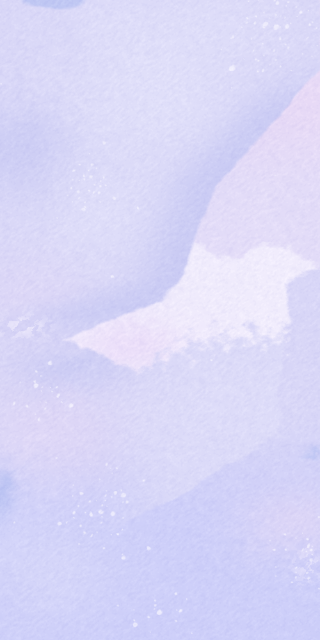
Reproduce this background procedurally as a WebGL 2 fragment shader.

```glsl
#version 300 es
precision highp float;

uniform vec2 u_resolution;
out vec4 outColor;

const vec3 LILAC = vec3(0.848, 0.840, 0.968);
const vec3 PERIWINKLE = vec3(0.782, 0.788, 0.953);
const vec3 MIST = vec3(0.882, 0.880, 0.979);
const vec3 PINK = vec3(0.910, 0.855, 0.965);
const vec3 ORCHID = vec3(0.872, 0.842, 0.966);
const vec3 MILK = vec3(0.945, 0.928, 0.990);
const vec3 BLUE = vec3(0.705, 0.750, 0.945);

vec2 hash2(vec2 p) {
  vec3 q = fract(p.xyx * vec3(0.1031, 0.1030, 0.0973));
  q += dot(q, q.yzx + 33.33);
  return fract((q.xx + q.yz) * q.zy);
}

float gradientNoise(vec2 p) {
  vec2 cell = floor(p), f = fract(p);
  vec2 s = f * f * f * (f * (f * 6.0 - 15.0) + 10.0);
  vec4 v;
  for (int i = 0; i < 4; i++) {
    vec2 corner = vec2(i & 1, i >> 1);
    v[i] = dot(hash2(cell + corner + 50.0) * 2.0 - 1.0, f - corner);
  }
  return mix(mix(v.x, v.y, s.x), mix(v.z, v.w, s.x), s.y);
}

float fbm(vec2 p) {
  float sum = 0.0, gain = 0.5;
  for (int i = 0; i < 5; i++) {
    sum += gain * gradientNoise(p);
    p = mat2(1.6, 1.2, -1.2, 1.6) * p + 7.3;
    gain *= 0.5;
  }
  return sum;
}

float ramp(float a, float b, float x) { return clamp((x - a) / (b - a), 0.0, 1.0); }
float above(float d, float softness) { return smoothstep(-softness, softness, d); }

// Soft ellipse: center in xy, radii in zw
float blot(vec2 p, vec4 ellipse) {
  vec2 q = (p - ellipse.xy) / ellipse.zw;
  return exp(-dot(q, q));
}

void wash(inout vec3 color, vec3 tint, float amount, vec2 p, vec4 ellipse) {
  color = mix(color, tint, amount * blot(p, ellipse));
}

// Signed distance to the long diagonal edge, positive on its right
float diagonalEdge(vec2 p) {
  float x = 0.20 + 0.30 * ramp(0.94, 1.06, p.y) + 0.07 * ramp(1.06, 1.14, p.y)
          + 0.10 * ramp(1.14, 1.42, p.y) + 0.33 * ramp(1.42, 1.78, p.y);
  float slope = mix(2.4, 0.7, smoothstep(1.02, 1.14, p.y));
  return (p.x - x) / sqrt(1.0 + slope * slope);
}

// Droplets, dense near the center of a cluster
float spatter(vec2 p, vec3 cluster, float scale, float pixel) {
  vec2 cell = floor(p / scale), kind = hash2(cell + 83.0);
  vec2 drop = (cell + 0.3 + 0.4 * hash2(cell + 11.0)) * scale;
  float radius = scale * mix(0.08, 0.26, kind.y * kind.y);
  float present = step(kind.x, 0.34 * blot(drop, cluster.xyzz));
  return present * above(radius - length(p - drop), pixel);
}

void main() {
  vec2 p = gl_FragCoord.xy / u_resolution * vec2(1.0, 2.0);
  vec2 warp = vec2(fbm(p * 5.0), fbm(p * 5.0 + 31.0));
  float rough = fbm(p * vec2(26.0, 34.0));
  vec2 w = p + 0.07 * warp;
  vec2 ragged = w + 0.07 * rough;

  // Broad washes
  vec3 color = mix(PERIWINKLE + 0.022, LILAC, smoothstep(0.35, 0.75, p.y));
  wash(color, MIST, 0.85, ragged, vec4(0.47, 1.70, 0.30, 0.26));
  wash(color, MIST, 0.50, ragged, vec4(0.62, 1.92, 0.40, 0.14));
  wash(color, MIST, 0.65, ragged, vec4(0.32, 1.31, 0.24, 0.20));
  wash(color, PERIWINKLE, 0.65, ragged, vec4(0.03, 1.54, 0.20, 0.14));
  wash(color, ORCHID, 0.60, w, vec4(0.08, 1.07, 0.20, 0.14));
  wash(color, ORCHID, 0.90, ragged, vec4(0.16, 0.66, 0.26, 0.18));
  wash(color, ORCHID, 0.85, ragged, vec4(0.93, 0.37, 0.17, 0.12));
  wash(color, MIST, 0.40, ragged, vec4(0.14, 0.22, 0.22, 0.16));

  // Pigment gathered along the diagonal
  float edge = diagonalEdge(p + 0.03 * warp) + 0.010 * rough;
  float gather = exp(-pow((edge + 0.02 + 0.05 * rough) / 0.10, 2.0)) * smoothstep(0.90, 1.04, p.y);
  color = mix(color, PERIWINKLE, 0.80 * gather * (1.0 - smoothstep(1.60, 1.85, p.y)));

  // Pale pool with a dried rim
  float poolFloor = 0.35 + 0.29 * ramp(0.36, 0.87, w.x);
  float pool = min((w.y - poolFloor) * 0.85, 0.885 - w.x) + 0.012 * rough;
  float poolMask = above(pool, 0.006) * smoothstep(0.25, 0.60, p.x) * (1.0 - smoothstep(0.92, 1.05, p.y));
  color = mix(color, mix(LILAC, MIST, 0.55), 0.85 * poolMask);
  wash(color, PERIWINKLE, 0.75, ragged, vec4(0.23, 0.85, 0.17, 0.07));

  // Pale wedge: milk center, pink tip and pink upper wash
  float wedgeFloor = 0.94 - 0.105 * ramp(0.21, 0.43, p.x) + 0.085 * ramp(0.43, 0.57, p.x)
                   + 0.04 * ramp(0.57, 0.90, p.x);
  float frayed = smoothstep(0.38, 0.60, p.x);
  float bottom = p.y - wedgeFloor + 0.02 * warp.y + mix(0.03, 0.20, frayed) * rough;
  float side = max(0.905 - w.x, (w.y - 1.13 - 0.5 * (w.x - 0.92)) * 0.9) + 0.03 * rough;
  float wedge = above(edge, 0.006) * above(bottom, mix(0.010, 0.045, frayed)) * above(side, 0.009);
  float pinkFloor = 1.225 + 0.025 * sin(p.x * 22.0 + 1.5) - 0.03 * ramp(0.80, 1.0, p.x);
  vec3 upperPink = mix(mix(ORCHID, MILK, 0.25), PINK, smoothstep(1.38, 1.70, p.y));
  vec3 wedgeColor = mix(MILK, upperPink, above(w.y - pinkFloor + 0.05 * rough, 0.010));
  wash(wedgeColor, PINK + 0.010, 0.85, ragged, vec4(0.41, 0.92, 0.17, 0.10));
  color = mix(color, wedgeColor, wedge * 0.96);

  // Concentrated blue stains at the borders
  color = mix(color, BLUE, 0.7 * above(0.075 - length((w - vec2(0.17, 2.01)) * vec2(0.75, 1.8)), 0.012));
  wash(color, BLUE, 0.70, ragged, vec4(-0.01, 0.45, 0.06, 0.07));
  wash(color, BLUE, 0.60, ragged, vec4(0.98, 0.59, 0.03, 0.015));

  // Dry-brush patches and droplets
  float dry = blot(p, vec4(0.07, 0.98, 0.08, 0.035)) + 0.6 * blot(p, vec4(0.96, 0.23, 0.05, 0.06));
  color = mix(color, MILK, 0.7 * dry * smoothstep(0.0, 0.06, rough));
  const vec3 CLUSTERS[6] = vec3[6](
    vec3(0.28, 1.43, 0.08), vec3(0.87, 1.91, 0.12), vec3(0.33, 0.40, 0.10),
    vec3(0.14, 0.78, 0.06), vec3(0.94, 0.25, 0.07), vec3(0.48, 0.08, 0.08));
  float drops = 0.0;
  for (int i = 0; i < 6; i++)
    for (float scale = 0.034; scale > 0.01; scale *= 0.5)
      drops = max(drops, spatter(p + 0.012 * rough, CLUSTERS[i], scale, 1.0 / u_resolution.x));
  color = mix(color, vec3(0.955, 0.950, 0.995), 0.75 * drops);

  // Crisp slanted flakes over mottled pigment
  vec2 slanted = mat2(0.8, -0.6, 0.6, 0.8) * (p + 0.02 * warp);
  float grain = gradientNoise(slanted * vec2(50.0, 110.0)) + 0.6 * gradientNoise(p * 140.0);
  float flakes = above(grain - 0.22, 0.06) - above(-grain - 0.22, 0.06);
  color += vec3(1.0, 1.0, 0.4) * (0.009 * flakes + 0.014 * grain + 0.030 * rough + 0.020 * warp.x);
  outColor = vec4(clamp(color, 0.0, 1.0), 1.0);
}
```
